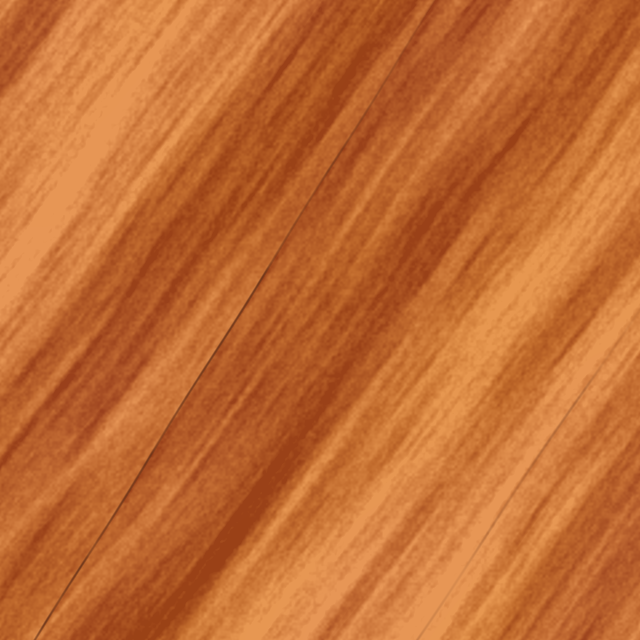
A three.js fragment shader for this texture:

```glsl
// Draws warm reddish-orange wood planks with diagonal grain and a thin dark seam.
varying vec2 vUv;

const vec3 DARK_WOOD = vec3(0.605, 0.255, 0.098);
const vec3 MID_WOOD = vec3(0.76, 0.42, 0.187);
const vec3 LIGHT_WOOD = vec3(0.905, 0.59, 0.328);
const vec3 SEAM_COLOR = vec3(0.38, 0.18, 0.09);
const float GRAIN_ANGLE = 0.94;
const float SEAM_ANGLE = 1.012;

float hash(vec2 p) {
  p = fract(p * vec2(0.1031, 0.1137));
  p += dot(p, p.yx + 33.33);
  return fract((p.x + p.y) * p.x * 7.31);
}

// Smooth value noise centred on zero
float noise(vec2 p) {
  vec2 cell = floor(p);
  vec2 f = fract(p);
  f = f * f * (3.0 - 2.0 * f);
  float low = mix(hash(cell), hash(cell + vec2(1.0, 0.0)), f.x);
  float high = mix(hash(cell + vec2(0.0, 1.0)), hash(cell + 1.0), f.x);
  return mix(low, high, f.y) - 0.5;
}

// Cellular noise: soft spots around a random part of the cell points
float flecks(vec2 p, float share) {
  vec2 cell = floor(p);
  float spot = 0.0;
  for (int j = -1; j <= 1; j++) {
    for (int i = -1; i <= 1; i++) {
      vec2 id = cell + vec2(float(i), float(j));
      vec2 point = id + vec2(hash(id + 7.0), hash(id + 51.0));
      float present = step(hash(id + 23.0), share);
      spot = max(spot, present * (1.0 - smoothstep(0.0, 0.75, length(p - point))));
    }
  }
  return spot;
}

float band(float x, float centre, float width) {
  float d = (x - centre) / width;
  return exp(-d * d);
}

// Signed distance across a line through start at an angle
float acrossLine(vec2 p, vec2 start, float angle) {
  return dot(p - start, vec2(sin(angle), -cos(angle)));
}

float thinLine(float d, float halfWidth) {
  return 1.0 - smoothstep(0.0, halfWidth * 2.0, abs(d));
}

// Broad light and dark stripes across the boards
float stripes(float x) {
  float tone = 0.86;
  tone -= 0.22 * band(x, -0.55, 0.07);
  tone -= 0.55 * band(x, -0.14, 0.10);
  tone -= 0.42 * band(x, -0.01, 0.08);
  tone -= 0.60 * band(x, 0.18, 0.075);
  tone -= 0.26 * band(x, 0.42, 0.035);
  tone -= 0.50 * band(x, 0.70, 0.09);
  return tone;
}

// Layers of long streaks, broad to hair-fine; x is across, y along the grain
float grain(vec2 g) {
  float tone = 0.44 * noise(g * vec2(11.0, 2.0) + 40.0);
  tone += 0.40 * noise(g * vec2(29.0, 2.2) + 90.0);
  tone += 0.40 * noise(g * vec2(64.0, 3.0) + 150.0);
  tone += 0.34 * noise(g * vec2(125.0, 5.0) + 210.0);
  return tone;
}

vec3 woodColor(float tone) {
  vec3 lower = mix(DARK_WOOD, MID_WOOD, clamp(tone * 2.0, 0.0, 1.0));
  return mix(lower, LIGHT_WOOD, clamp(tone * 2.0 - 1.0, 0.0, 1.0));
}

void main() {
  // Grain frame, gently bent
  vec2 along = vec2(cos(GRAIN_ANGLE), sin(GRAIN_ANGLE));
  vec2 g = vec2(acrossLine(vUv, vec2(0.0), GRAIN_ANGLE), dot(vUv, along));
  g.x += 0.03 * noise(g * vec2(3.0, 2.0) + 12.0);
  g.x += 0.002 * sin(g.y * 13.0 + g.x * 9.0);

  // Each board has its own streaks
  float seam = acrossLine(vUv, vec2(0.055, 0.0), SEAM_ANGLE);
  seam += 0.001 * sin(g.y * 17.0);
  float side = smoothstep(-0.002, 0.002, seam);
  vec2 otherBoard = g + vec2(0.0, 3.7);

  // Tone: stripes, streaks, pores and fine mottling
  float tone = stripes(g.x) + mix(grain(g), grain(otherBoard), side);
  tone -= 0.20 * flecks(g * vec2(85.0, 9.0), 0.2);
  tone += 0.20 * noise(g * vec2(190.0, 110.0) + 300.0);
  tone += 0.16 * noise(vUv * 240.0 + 17.0);
  vec3 color = woodColor(tone);

  // Patches of golden and pinkish wood
  color += vec3(0.0, 0.008, -0.035) * noise(g * vec2(10.0, 2.5) + 400.0);

  // Main seam, uneven and fading upwards, and a faint second one
  float seamFade = mix(0.75, 0.2, smoothstep(0.5, 1.0, vUv.y));
  seamFade *= 0.85 + 0.6 * noise(vec2(g.y * 30.0, 9.0));
  color = mix(color, SEAM_COLOR, seamFade * thinLine(seam, 0.0016));
  float crack = acrossLine(vUv, vec2(0.65, 0.0), 0.978) + 0.002 * sin(g.y * 11.0);
  float crackFade = 0.25 + 0.4 * noise(vec2(g.y * 12.0, 5.0));
  color = mix(color, SEAM_COLOR, crackFade * thinLine(crack, 0.0018));

  gl_FragColor = vec4(color, 1.0);
}
```
